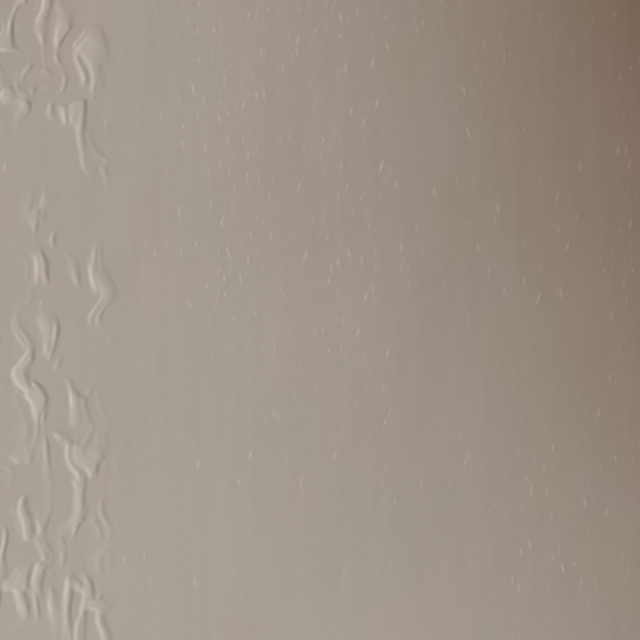
Reproduce this texture procedurally as a Shadertoy shader.

```glsl
// Draws a softly lit, painted grey-beige surface with vertical wrinkles and scattered flecks.

const vec3 LIGHT_PAINT = vec3(0.67, 0.635, 0.60);
const vec3 MID_PAINT   = vec3(0.61, 0.57, 0.53);
const vec3 DARK_PAINT  = vec3(0.48, 0.40, 0.34);

const float WRINKLE_EDGE    = 0.175;            // right border of the wrinkled strip
const vec2  WRINKLE_FREQ    = vec2(72.0, 21.0);
const vec2  RELIEF_STEP     = vec2(0.0032, 0.0012);
const float WRINKLE_RELIEF  = 0.10;
const float WRINKLE_GLOW    = 0.035;
const float FLECK_CELLS     = 46.0;
const vec2  FLECK_SIZE      = vec2(0.0026, 0.0058);
const float FLECK_CONTRAST  = 0.075;
const float STREAK_CONTRAST = 0.010;
const float GRAIN_CONTRAST  = 0.008;
const float BLOTCH_CONTRAST = 0.010;

float hash(vec2 p) {
    vec3 q = fract(vec3(p.xyx) * 0.1031);
    q += dot(q, q.yzx + 33.33);
    return fract((q.x + q.y) * q.z);
}

float noise(vec2 p) {
    vec2 i = floor(p), f = fract(p);
    f = f * f * (3.0 - 2.0 * f);
    float low  = mix(hash(i), hash(i + vec2(1, 0)), f.x);
    float high = mix(hash(i + vec2(0, 1)), hash(i + vec2(1, 1)), f.x);
    return mix(low, high, f.y);
}

// Light falls off from the lower left to the upper right
vec3 paintColor(vec2 p) {
    float shade = 0.02 * p.y + p.x * p.x * (0.08 + 0.09 * p.y);
    vec3 lit = mix(LIGHT_PAINT, MID_PAINT, shade / 0.06);
    vec3 dim = mix(MID_PAINT, DARK_PAINT, (shade - 0.06) / 0.13);
    return mix(lit, dim, smoothstep(0.045, 0.075, shade));
}

// Height of the broken vertical ridges on the left
float wrinkleHeight(vec2 p) {
    vec2 warp = vec2(noise(p * 24.0 + 5.0), noise(p * 30.0 + 19.0)) - 0.5;
    vec2 q = p * WRINKLE_FREQ + warp * vec2(2.2, 1.2);
    float ridge = 0.75 * noise(q) + 0.25 * noise(q * 1.9 + 7.0);
    float patches = smoothstep(0.30, 0.58, noise(p * vec2(15.0, 9.0) + 41.0));
    float border = WRINKLE_EDGE + 0.03 * (noise(p * 22.0 + 3.0) - 0.5);
    float strip = 1.0 - smoothstep(border - 0.03, border + 0.012, p.x);
    return smoothstep(0.50, 0.82, ridge) * patches * strip;
}

// Flecks gather in the upper part and along one narrow column
float fleckDensity(vec2 p) {
    float open = smoothstep(0.22, 0.36, p.x);
    float rise = mix(0.22, 0.75, smoothstep(0.25, 0.75, p.y));
    float patches = smoothstep(0.22, 0.75, noise(p * vec2(11.0, 7.0) + 63.0));
    float offset = (p.x - 0.365) / 0.045;
    float column = exp(-offset * offset) * smoothstep(0.42, 0.62, p.y);
    return 0.06 + open * rise * patches + 0.35 * column;
}

// Small raised grains, bright on the left and shadowed on the right
float flecks(vec2 p) {
    vec2 home = floor(p * FLECK_CELLS);
    float sum = 0.0;
    for (int y = -1; y <= 1; y++)
    for (int x = -1; x <= 1; x++) {
        vec2 cell = home + vec2(x, y);
        vec2 jitter = vec2(hash(cell + 11.0), hash(cell + 27.0));
        vec2 center = (cell + jitter) / FLECK_CELLS;
        float present = step(hash(cell + 53.0), fleckDensity(center));
        float growth = hash(cell + 71.0);
        vec2 d = p - center;
        d.x -= d.y * 0.6 * (hash(cell + 89.0) - 0.4);
        d /= FLECK_SIZE * mix(vec2(0.75, 0.55), vec2(1.15, 1.5), growth);
        float strength = mix(0.2, 1.0, pow(hash(cell + 97.0), 2.0));
        sum += present * strength * exp(-dot(d, d)) * (0.6 - 0.9 * d.x);
    }
    return sum;
}

void mainImage(out vec4 fragColor, in vec2 fragCoord) {
    vec2 p = fragCoord / iResolution.xy;
    vec3 color = paintColor(p);

    // Wrinkles lit from the left
    float slope = wrinkleHeight(p + RELIEF_STEP) - wrinkleHeight(p - RELIEF_STEP);
    color += WRINKLE_RELIEF * slope + WRINKLE_GLOW * wrinkleHeight(p);

    color += FLECK_CONTRAST * flecks(p) * vec3(1.0, 0.97, 0.92);

    // Faint brush streaks, soft grain and tinted blotches
    float streak = noise(p * vec2(85.0, 9.0) + 15.0) - 0.5;
    float grain = noise(p * vec2(190.0, 130.0)) - 0.5;
    float blotch = noise(p * 6.0 + 31.0) - 0.5;
    float tint = noise(p * vec2(13.0, 9.0) + 77.0) - 0.5;
    color += STREAK_CONTRAST * streak + GRAIN_CONTRAST * grain;
    color += BLOTCH_CONTRAST * (blotch + tint * vec3(0.3, -0.2, 0.9));

    fragColor = vec4(clamp(color, 0.0, 1.0), 1.0);
}
```
